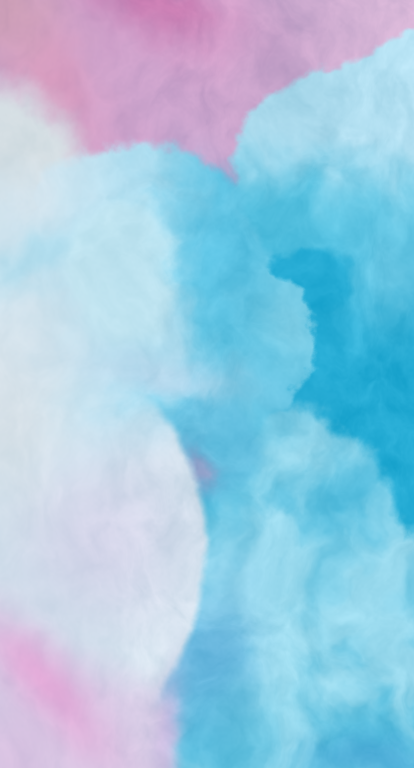
Give the GLSL for this background, as a Shadertoy shader.

```glsl
float hash(vec2 p) {
    return fract(sin(dot(p, vec2(127.1, 311.7))) * 43758.5453);
}

float noise(vec2 p) {
    vec2 i = floor(p), f = fract(p);
    f = f * f * (3.0 - 2.0 * f);
    return mix(mix(hash(i), hash(i + vec2(1, 0)), f.x),
               mix(hash(i + vec2(0, 1)), hash(i + vec2(1, 1)), f.x), f.y);
}

float fbm(vec2 p) {
    float sum = 0.0, amp = 0.5;
    for (int i = 0; i < 5; i++) {
        sum += amp * noise(p);
        p = mat2(1.6, 1.2, -1.2, 1.6) * p + 3.7;
        amp *= 0.5;
    }
    return sum;
}

// Filled ellipse with a feathered edge
float puff(vec2 p, vec2 centre, vec2 radius, float feather) {
    return 1.0 - smoothstep(1.0 - feather, 1.0 + feather, length((p - centre) / radius));
}

// Gaussian patch, tilted by an angle
float glow(vec2 p, vec2 centre, vec2 radius, float angle) {
    float c = cos(angle), s = sin(angle);
    vec2 d = mat2(c, -s, s, c) * (p - centre) / radius;
    return exp(-dot(d, d));
}

void mainImage(out vec4 fragColor, in vec2 fragCoord) {
    vec2 uv = fragCoord / iResolution.x;
    vec2 drift = vec2(fbm(uv * 5.0), fbm(uv * 5.0 + 19.0)) - 0.48;
    vec2 fray = vec2(fbm(uv * 26.0), fbm(uv * 26.0 + 7.0)) - 0.48;
    vec2 p = uv + 0.10 * drift + 0.045 * fray;
    float wisp = fbm(uv * vec2(6.0, 4.5) + 1.2 * drift) - 0.48;

    vec3 deepBlue = vec3(0.14, 0.67, 0.83);
    vec3 skyBlue = vec3(0.38, 0.77, 0.89);
    vec3 paleBlue = vec3(0.69, 0.87, 0.94);
    vec3 milk = vec3(0.82, 0.89, 0.93);

    // Pink sky above the deep blue gap
    vec3 pink = mix(vec3(0.80, 0.64, 0.80), vec3(0.82, 0.70, 0.83), smoothstep(0.4, 1.0, p.x));
    pink = mix(pink, vec3(0.79, 0.46, 0.68), 0.8 * glow(p, vec2(0.37, 1.84), vec2(0.18, 0.09), -0.4));
    pink = mix(pink, vec3(0.85, 0.60, 0.74), 0.8 * glow(p, vec2(0.13, 1.66), vec2(0.09, 0.18), 0.6));
    pink = mix(pink, vec3(0.80, 0.62, 0.69), 0.7 * glow(p, vec2(0.0, 1.86), vec2(0.14, 0.15), 0.0));
    vec3 col = mix(deepBlue, pink, smoothstep(1.34, 1.48, p.y));

    // Upper right cloud, fading into the gap
    vec3 cloud = mix(deepBlue, vec3(0.34, 0.76, 0.88), smoothstep(1.08, 1.34, p.y));
    cloud = mix(cloud, paleBlue, smoothstep(1.30, 1.54, p.y + 0.2 * wisp));
    col = mix(col, cloud, puff(p, vec2(1.05, 1.38), vec2(0.50, 0.38), 0.03));
    col = mix(col, vec3(0.44, 0.79, 0.90), 0.8 * glow(p, vec2(0.95, 1.20), vec2(0.14, 0.14), 0.5));
    col = mix(col, deepBlue, 0.9 * puff(p, vec2(0.70, 1.17), vec2(0.12, 0.08), 0.2));

    // Lower right cloud, brighter along its upper rim
    cloud = mix(vec3(0.32, 0.74, 0.87), vec3(0.58, 0.84, 0.92), smoothstep(-0.22, 0.22, wisp));
    cloud = mix(cloud, vec3(0.68, 0.88, 0.94), 0.6 * glow(p, vec2(0.74, 0.78), vec2(0.13, 0.10), 0.0));
    cloud = mix(cloud, vec3(0.62, 0.86, 0.93), 0.6 * glow(p, vec2(0.68, 0.22), vec2(0.16, 0.25), -0.3));
    float lower = max(puff(p, vec2(0.60, 0.25), vec2(0.42, 0.64), 0.04),
                      puff(p, vec2(0.92, 0.20), vec2(0.35, 0.38), 0.08));
    col = mix(col, cloud, lower);
    col = mix(col, vec3(0.33, 0.69, 0.86), 0.8 * glow(p, vec2(0.90, 0.0), vec2(0.15, 0.06), 0.0));

    // Left bank and central cloud, brighter toward the left
    col = mix(col, vec3(0.83, 0.87, 0.89), puff(p, vec2(-0.02, 1.36), vec2(0.25, 0.30), 0.22));
    cloud = mix(milk, paleBlue, smoothstep(0.05, 0.36, p.x));
    cloud = mix(cloud, skyBlue, smoothstep(0.30, 0.58, p.x + 0.4 * wisp));
    cloud = mix(cloud, vec3(0.57, 0.84, 0.92), 0.7 * glow(p, vec2(0.69, 1.07), vec2(0.07, 0.13), 0.3));
    float centre = max(puff(p, vec2(0.32, 1.15), vec2(0.33, 0.37), 0.05),
                       puff(p, vec2(0.50, 1.02), vec2(0.245, 0.23), 0.04));
    centre = max(centre, puff(p, vec2(0.0, 0.85), vec2(0.46, 0.56), 0.15));
    col = mix(col, cloud, centre);
    col = mix(col, vec3(0.60, 0.84, 0.92), 0.6 * glow(p, vec2(0.10, 1.23), vec2(0.20, 0.07), 0.3));
    col = mix(col, vec3(0.78, 0.91, 0.95), 0.7 * puff(p, vec2(0.30, 1.20), vec2(0.12, 0.17), 0.25));
    col = mix(col, vec3(0.30, 0.74, 0.88), 0.5 * glow(p, vec2(0.53, 1.25), vec2(0.08, 0.18), 0.3));
    col = mix(col, vec3(0.76, 0.85, 0.93), 0.6 * glow(p, vec2(0.40, 0.94), vec2(0.20, 0.05), -0.2));

    // Shadowed cleft with a rosy spot
    col = mix(col, vec3(0.39, 0.75, 0.88), 0.8 * puff(p, vec2(0.50, 0.77), vec2(0.12, 0.12), 0.25));
    col = mix(col, vec3(0.43, 0.72, 0.88), 0.8 * glow(p, vec2(0.51, 0.28), vec2(0.10, 0.18), -0.2));
    col = mix(col, vec3(0.67, 0.60, 0.77), 0.7 * glow(p, vec2(0.485, 0.71), vec2(0.035, 0.05), 0.2));

    // Pale lower left cloud, dissolving at its top
    vec2 q = uv + 0.04 * drift + 0.015 * fray;
    cloud = mix(milk, vec3(0.82, 0.83, 0.91), glow(q, vec2(0.24, 0.55), vec2(0.22, 0.22), 0.0));
    float fade = 1.0 - smoothstep(0.72, 1.02, q.y + 0.4 * (0.4 - q.x));
    col = mix(col, cloud, fade * puff(q, vec2(0.12, 0.52), vec2(0.38, 0.48), 0.035));
    col = mix(col, vec3(0.86, 0.88, 0.90), 0.6 * glow(p, vec2(0.0, 0.85), vec2(0.16, 0.20), 0.0));

    // Pink floor in the lower left corner
    float floorMask = (1.0 - smoothstep(0.26, 0.40, q.y + 0.35 * q.x))
                    * (1.0 - smoothstep(0.39, 0.45, q.x));
    col = mix(col, vec3(0.84, 0.80, 0.90), floorMask);
    col = mix(col, vec3(0.89, 0.65, 0.84), 0.9 * glow(q, vec2(0.11, 0.20), vec2(0.22, 0.07), -0.85));
    col = mix(col, vec3(0.87, 0.76, 0.89), 0.7 * glow(q, vec2(0.02, 0.02), vec2(0.14, 0.13), 0.0));
    col = mix(col, vec3(0.78, 0.72, 0.88), 0.7 * glow(q, vec2(0.41, 0.10), vec2(0.03, 0.14), -0.15));

    // Fibrous light and shade, softest on the pale left bank
    float fluff = mix(0.45, 1.0, smoothstep(0.15, 0.5, p.x));
    float fibre = fbm(uv * vec2(24.0, 18.0) + 4.0 * drift) - 0.48;
    float strand = 0.3 - abs(fbm(uv * vec2(16.0, 12.0) + 3.0 * drift + 31.0) - 0.48) * 3.0;
    float grain = noise(uv * 130.0) - 0.5;
    col += vec3(1.0, 0.7, 0.6) * fluff * (0.12 * wisp + 0.12 * fibre + 0.04 * strand + 0.012 * grain);
    fragColor = vec4(clamp(col, 0.0, 1.0), 1.0);
}
```
